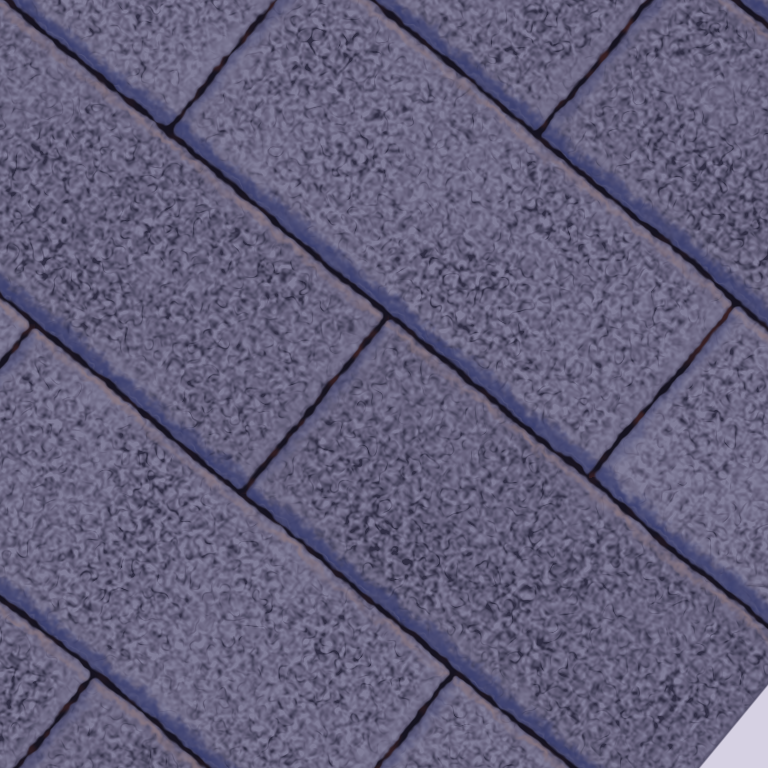
A three.js fragment shader for this texture:

```glsl
varying vec2 vUv;

const vec2 BRICK = vec2(0.712, 0.302);
const vec2 PIVOT = vec2(0.507, 0.590);
const vec2 ALONG = vec2(0.771, -0.636);
const vec2 ACROSS = vec2(-0.636, -0.771);
const float PAVING_END = 0.686;

const vec3 DEEP = vec3(0.19, 0.18, 0.27);
const vec3 SHADE = vec3(0.32, 0.31, 0.41);
const vec3 STONE = vec3(0.40, 0.38, 0.49);
const vec3 PALE = vec3(0.50, 0.49, 0.60);
const vec3 BLUE = vec3(0.22, 0.24, 0.43);
const vec3 PINK = vec3(0.55, 0.47, 0.50);
const vec3 JOINT = vec3(0.07, 0.06, 0.11);
const vec3 RUST = vec3(0.23, 0.12, 0.13);
const vec3 BACKDROP = vec3(0.84, 0.82, 0.89);

vec2 hash2(vec2 p) {
  vec3 q = fract(p.xyx * vec3(0.1031, 0.1030, 0.0973));
  q += dot(q, q.yzx + 33.33);
  return fract((q.xx + q.yz) * q.zy);
}

float corner(vec2 cell, vec2 f, vec2 o) {
  return dot(hash2(cell + o) * 2.0 - 1.0, f - o);
}

// Gradient noise, roughly -0.7 to 0.7
float noise(vec2 p) {
  vec2 cell = floor(p), f = fract(p);
  vec2 w = f * f * f * (f * (f * 6.0 - 15.0) + 10.0);
  float low = mix(corner(cell, f, vec2(0.0)), corner(cell, f, vec2(1.0, 0.0)), w.x);
  float high = mix(corner(cell, f, vec2(0.0, 1.0)), corner(cell, f, vec2(1.0)), w.x);
  return mix(low, high, w.y);
}

float fbm(vec2 p) {
  float sum = 0.0, amp = 0.6;
  for (int i = 0; i < 4; i++) {
    sum += amp * noise(p);
    p = mat2(1.6, 1.2, -1.2, 1.6) * p + 17.3;
    amp *= 0.55;
  }
  return sum;
}

float roundedBox(vec2 p, vec2 halfSize, float radius) {
  vec2 q = abs(p) - halfSize + radius;
  return length(max(q, 0.0)) + min(max(q.x, q.y), 0.0) - radius;
}

float band(float d, float inner, float outer, float soft) {
  return smoothstep(inner - soft, inner + soft, d) * (1.0 - smoothstep(outer - soft, outer + soft, d));
}

vec3 stoneRamp(float v) {
  vec3 c = mix(DEEP, SHADE, clamp(v / 0.35, 0.0, 1.0));
  c = mix(c, STONE, clamp((v - 0.35) / 0.25, 0.0, 1.0));
  return mix(c, PALE, clamp((v - 0.60) / 0.40, 0.0, 1.0));
}

// Speckled face: tone sets the brightness, rim is 0 at the edge and 1 inside
vec3 stoneFace(vec2 p, float tone, float rim) {
  float patches = fbm(p * 7.0 + 31.0);
  float rough = mix(0.5, 1.0, rim) * clamp(0.95 - 0.8 * patches, 0.55, 1.25);
  vec2 warped = p + 0.004 * vec2(noise(p * 60.0), noise(p * 60.0 + 9.0));
  float grain = noise(warped * 92.0) + 0.85 * noise(warped * 165.0 + 5.0);
  // Thin winding cracks between the grains
  float cracks = 1.0 - smoothstep(0.0, 0.13, abs(noise(warped * 64.0 + 40.0)));
  cracks *= smoothstep(-0.12, 0.22, noise(warped * 50.0 + 80.0));
  float v = tone + 0.28 * patches + 0.88 * rough * grain - 0.38 * rough * cracks;
  return stoneRamp(v + 0.03 * (1.0 - rim));
}

void main() {
  // Slanted running bond with slightly wavy courses
  vec2 d = vUv - PIVOT;
  vec2 p = vec2(dot(d, ALONG), dot(d, ACROSS));
  vec2 wave = vec2(noise(vUv * 6.0), noise(vUv * 6.0 + 20.0));
  vec2 chips = vec2(noise(vUv * 45.0), noise(vUv * 45.0 + 8.0));
  vec2 laid = p + 0.006 * wave + 0.003 * chips;
  float row = floor(laid.y / BRICK.y);
  float odd = mod(row, 2.0);
  laid.x -= odd * (0.350 + 0.013 * row);
  vec2 id = vec2(floor(laid.x / BRICK.x), row);
  vec2 local = laid - id * BRICK;
  vec2 far = BRICK - local;

  // Face with its own brightness per brick
  float inset = -roundedBox(local - 0.5 * BRICK, 0.5 * BRICK, 0.009);
  float rim = smoothstep(0.008, 0.042, inset);
  float tone = 0.60 + 0.10 * odd + 0.08 * hash2(id + 50.0).x - 0.06 * (id.x + 1.0) * (1.0 - odd);
  vec3 color = stoneFace(p, tone, rim);

  // Worn edges: blue shade below and at the left, pink light above
  float wear = noise(p * 24.0 + 3.0);
  float fray = 0.010 * wear + 0.008 * noise(p * 85.0) + 0.004 * noise(p * 170.0);
  float patchy = clamp(0.65 + 0.9 * wear + 0.6 * noise(p * 75.0 + 14.0), 0.1, 1.0);
  color = mix(color, PALE, 0.40 * patchy * band(min(local.x, far.x) + fray, 0.010, 0.019, 0.005));
  color = mix(color, BLUE, 0.40 * (1.0 - smoothstep(0.004, 0.022, local.x + fray)));
  color = mix(color, PINK, 0.75 * patchy * band(local.y + fray, 0.007, 0.015, 0.004));
  color = mix(color, PALE, 0.35 * patchy * band(far.y + fray, 0.026, 0.036, 0.006));
  float blueEdge = 1.0 - smoothstep(0.010, 0.029, far.y + 1.3 * fray);
  color = mix(color, BLUE, blueEdge * mix(0.6, 0.95, patchy));
  color = mix(color, PALE, 0.30 * patchy * band(far.y + fray, 0.004, 0.007, 0.002));

  // Thin dark joints, crumbled and rusty in places
  float crumble = noise(p * 34.0 + 60.0) + 0.8 * noise(p * 95.0 + 25.0);
  float width = 0.0024 + 0.0034 * crumble;
  float crossJoint = step(min(local.x, far.x), min(local.y, far.y));
  float rust = smoothstep(-0.1, 0.35, noise(p * 40.0 + 70.0)) * mix(0.25, 0.9, crossJoint);
  float groove = 1.0 - smoothstep(width - 0.0012, width + 0.0022, inset);
  float soot = 1.0 - smoothstep(0.001, 0.008, inset - 0.004 * crumble);
  color = mix(color, DEEP, 0.55 * soot);
  color = mix(color, mix(JOINT, RUST, rust), 0.95 * groove);

  // Cut end of the paving
  float past = p.x - PAVING_END;
  color = mix(color, SHADE, 0.7 * smoothstep(-0.006, 0.0, past));
  color = mix(color, BACKDROP, smoothstep(-0.001, 0.002, past));
  gl_FragColor = vec4(color, 1.0);
}
```
